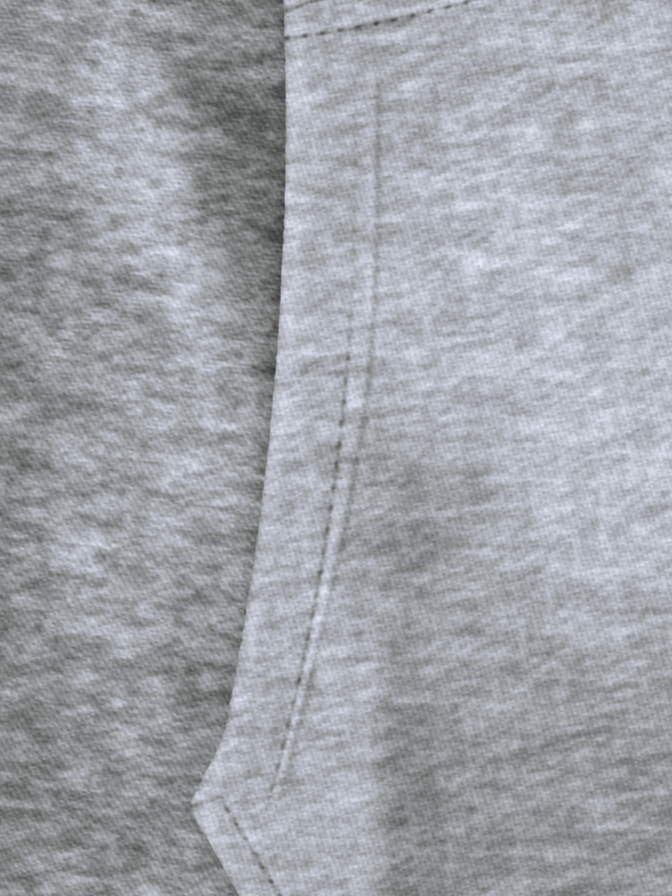
Reproduce this texture procedurally as a Shadertoy shader.

```glsl
// Heather grey sweatshirt fabric with a curved pocket edge and stitched seams.
// Soft blobs shade the folds, curves place the hems, and stretched value noise
// plus a fine slanted weave gives the knit. Units: canvas height = 1.

const float TAU = 6.2831853;

float hash(vec2 p) {
    return fract(sin(dot(p, vec2(127.1, 311.7))) * 43758.545);
}

float noise(vec2 p) {
    vec2 i = floor(p), f = fract(p);
    f = f * f * (3.0 - 2.0 * f);
    return mix(mix(hash(i), hash(i + vec2(1, 0)), f.x),
               mix(hash(i + vec2(0, 1)), hash(i + vec2(1, 1)), f.x), f.y);
}

vec2 rotate(vec2 p, float a) {
    float c = cos(a), s = sin(a);
    return vec2(c * p.x + s * p.y, c * p.y - s * p.x);
}

// Gaussian patch of light or shade, tilted by an angle
float blob(vec2 p, vec2 center, vec2 size, float angle) {
    vec2 q = rotate(p - center, angle) / size;
    return exp(-dot(q, q));
}

float line(float d, float width) {
    return exp(-d * d / (width * width));
}

// Mottled yarn streaks with small slanted loops
float fabric(vec2 p, float streakAngle, float loopAngle) {
    vec2 s = rotate(p, streakAngle);
    float mottle = 0.0, amp = 0.13;
    vec2 freq = vec2(26.0, 75.0);
    for (int i = 0; i < 4; i++) {
        mottle += amp * (noise(s * freq + float(i) * 17.3) - 0.5);
        freq *= vec2(2.0, 1.75);
        amp *= 0.95;
    }
    vec2 k = rotate(p, loopAngle);
    k += 0.002 * (noise(p * 60.0) - 0.5);
    float loops = sin(TAU * 165.0 * k.x) * (0.65 + 0.35 * sin(TAU * 110.0 * k.y));
    return mottle + 0.034 * loops;
}

// Groove with darker thread holes repeated along its length
float stitches(float d, float along, float spacing) {
    float hole = pow(0.5 + 0.5 * cos(TAU * along / spacing), 3.0);
    return line(d, 0.0028) * (0.08 + 0.18 * hole) - 0.045 * line(d - 0.007, 0.005);
}

// Outer pocket edge, closed below by the slanted lower hem
float pocketEdge(float y) {
    float t = 0.87 - y;
    float side = 0.319 - 0.145 * t * t - 0.022 * smoothstep(0.68, 0.78, t);
    return max(side, 0.211 + 0.566 * (0.099 - y));
}

float hemCurve(float y) {
    float t = max(0.8 - y, 0.0);
    return 0.396 - 0.2 * t * t;
}

// Body cloth behind the pocket opening
float bodyShade(vec2 p, float gap) {
    float v = 0.575;
    v += 0.13 * blob(p, vec2(0.165, 0.79), vec2(0.055, 0.26), 0.36);
    v += 0.08 * blob(p, vec2(0.215, 0.50), vec2(0.06, 0.16), 0.0);
    v += 0.05 * blob(p, vec2(0.11, 0.36), vec2(0.07, 0.25), 0.2);
    v -= 0.17 * blob(p, vec2(0.285, 0.78), vec2(0.055, 0.22), 0.15);
    v -= 0.07 * blob(p, vec2(0.0, 0.57), vec2(0.06, 0.25), 0.0);
    v -= 0.06 * blob(p, vec2(0.02, 0.12), vec2(0.13, 0.16), 0.0);
    v -= 0.06 * blob(p, vec2(0.21, 0.24), vec2(0.04, 0.16), -0.1);
    float depth = mix(0.10, 0.15, smoothstep(0.2, 0.6, p.y));
    return v - depth * exp(-max(gap, 0.0) / 0.013);
}

// Front pocket panel, lit from the upper right
float panelShade(vec2 p, float inside) {
    float v = 0.69;
    v += 0.05 * blob(p, vec2(0.60, 0.66), vec2(0.17, 0.20), 0.3);
    v += 0.04 * blob(p, vec2(0.70, 0.45), vec2(0.14, 0.10), -0.4);
    v -= 0.05 * blob(p, vec2(0.42, 0.86), vec2(0.06, 0.14), 0.0);
    v -= 0.12 * blob(p, vec2(0.465, 0.42), vec2(0.085, 0.09), -0.4);
    float fold = smoothstep(0.405, 0.445, p.x) * smoothstep(0.42, 0.12, p.y);
    v -= fold * (0.10 + 0.07 * exp(-(p.x - 0.43) / 0.08));
    v += 0.045 * line(inside - 0.012, 0.012);
    return v - 0.06 * line(inside, 0.003);
}

// Dark stitching on the side, top and lower hems
float seams(vec2 p) {
    float d = p.x - hemCurve(p.y);
    float side = smoothstep(0.08, 0.15, p.y) * smoothstep(0.93, 0.90, p.y);
    float strength = mix(0.95, 0.25, smoothstep(0.54, 0.68, p.y));
    float s = side * strength * stitches(d, p.y, 0.024);
    float ridge = d - mix(0.012, 0.026, smoothstep(0.15, 0.65, p.y));
    s += side * (0.08 * line(ridge, 0.004) - 0.04 * line(ridge + 0.008, 0.005));
    float x = p.x - 0.317;
    float top = p.y - 0.957 - 0.12 * x - 0.4 * x * x;
    s += 1.2 * stitches(top, p.x, 0.02);
    s += 0.16 * line(p.y - 0.987 - 0.35 * x, 0.003);
    float low = (p.x - 0.245 - 0.608 * (0.111 - p.y)) * 0.85;
    s += smoothstep(0.116, 0.108, p.y) * stitches(low, p.y, 0.016);
    float tack = p.y - 0.101 - 0.3 * (p.x - 0.215);
    s += 0.14 * line(tack, 0.003) * smoothstep(0.247, 0.24, p.x);
    return s;
}

void mainImage(out vec4 fragColor, in vec2 fragCoord) {
    vec2 p = fragCoord / iResolution.y;
    float inside = p.x - pocketEdge(p.y) + 0.0015 * (noise(p * 130.0) - 0.5);
    float soft = max(0.0015, 1.0 / iResolution.y);
    float panel = smoothstep(-soft, soft, inside);

    float body = bodyShade(p, -inside) + 1.1 * fabric(p, -0.1, 0.5);
    float front = panelShade(p, inside) - seams(p) + 0.9 * fabric(p + 3.0, 0.16, 0.3);
    float v = clamp(mix(body, front, panel), 0.0, 1.0);

    // Cool highlights over neutral shadows
    vec3 tint = vec3(1.0, 1.02, 1.02 + 0.06 * smoothstep(0.48, 0.78, v));
    fragColor = vec4(v * tint, 1.0);
}
```
